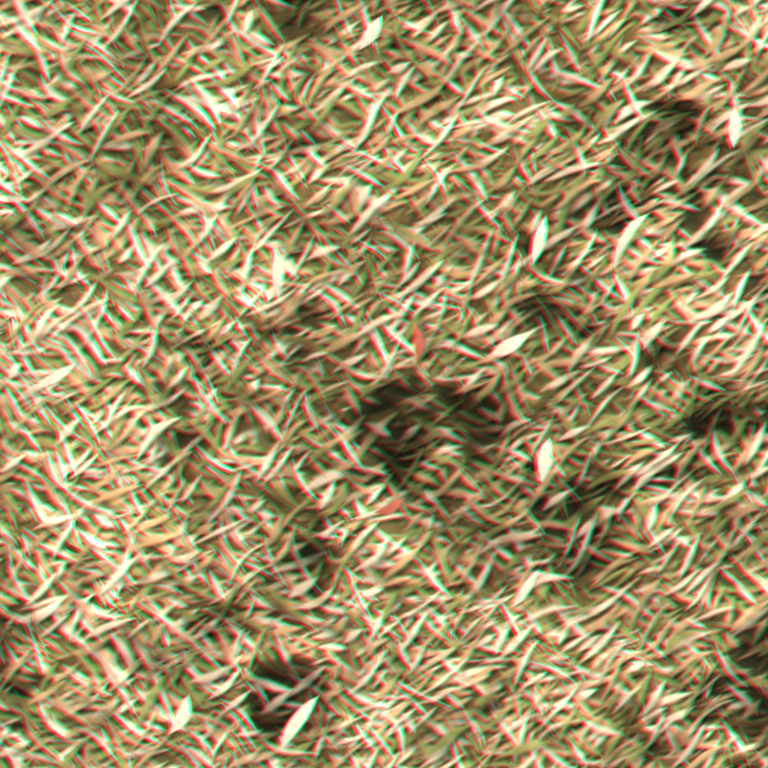
This texture is drawn by a WebGL 2 fragment shader. Its source:

```glsl
#version 300 es
precision highp float;
// Sunlit dry lawn: tangled straw and green blades, dark hollows, fallen leaves, soft colour fringes.
#define LAYERS 14
#define CELL vec2(0.080, 0.025)
#define BLADE_HALF_LENGTH 0.042
#define BLADE_HALF_WIDTH 0.0039
#define SOFTNESS 0.0032
#define SHADOW 0.27
#define LEAF_CELL 0.15
#define LEAF_SHARE 0.20
#define FRINGE vec2(0.0034, 0.0016)
#define GRAIN 0.12
#define PATCHES 0.75
#define EXPOSURE vec3(1.17, 1.11, 1.14)

uniform vec2 u_resolution;
out vec4 fragColor;

vec3 hash3(vec2 p) {
    vec3 q = fract(vec3(p.xyx) * vec3(0.1031, 0.1030, 0.0973));
    q += dot(q, q.yxz + 33.33);
    return fract((q.xxy + q.yzz) * q.zyx);
}

float noise(vec2 p) {
    vec2 i = floor(p), f = fract(p);
    f = f * f * (3.0 - 2.0 * f);
    float low = mix(hash3(i).x, hash3(i + vec2(1, 0)).x, f.x);
    float high = mix(hash3(i + vec2(0, 1)).x, hash3(i + vec2(1, 1)).x, f.x);
    return mix(low, high, f.y);
}

float fbm(vec2 p) {
    return 0.5 * noise(p) + 0.3 * noise(p * 2.1 + 7.0) + 0.2 * noise(p * 4.3 + 19.0);
}

vec2 rotate(vec2 p, float a) {
    return vec2(cos(a) * p.x + sin(a) * p.y, cos(a) * p.y - sin(a) * p.x);
}

// Blade colour from dark stem through green and straw to bleached cream
vec3 bladeColour(float tone) {
    vec3 c = mix(vec3(0.41, 0.36, 0.20), vec3(0.57, 0.60, 0.33), smoothstep(0.08, 0.20, tone));
    c = mix(c, vec3(0.78, 0.66, 0.45), smoothstep(0.34, 0.46, tone));
    return mix(c, vec3(0.92, 0.87, 0.70), smoothstep(0.64, 0.82, tone));
}

// Signed distance to a pointed sliver lying along x
float sliver(vec2 q, float halfLength, float halfWidth) {
    float t = q.x / halfLength;
    return max(abs(q.y) - halfWidth * (1.0 - t * t), abs(q.x) - halfLength);
}

float cover(float d, float softness) {
    float s = max(softness, 0.8 / min(u_resolution.x, u_resolution.y));
    return 1.0 - smoothstep(-s, s, d);
}

// One sheet of blades sharing a main direction
vec3 bladeLayer(vec3 col, vec2 p, float layer, float density, float toneShift) {
    float side = mod(layer, 2.0) < 0.5 ? -1.0 : 1.0;
    float angle = side * (0.1 + 0.85 * hash3(vec2(layer, 4.0)).x);
    float share = density * (0.75 + 0.25 * side * clamp(2.4 * (p.x - 0.5), -1.0, 1.0));
    vec2 g = rotate(p, angle) + layer * vec2(3.17, 5.31);
    vec2 home = floor(g / CELL);
    for (int n = 0; n < 9; n++) {
        vec2 id = home + vec2(n % 3 - 1, n / 3 - 1);
        vec3 h = hash3(id + layer * 37.0), k = hash3(id + layer * 53.0 + 211.0);
        vec2 q = rotate(g - (id + 0.5 + 0.5 * (h.xy - 0.5)) * CELL, 0.9 * (h.z - 0.5));
        q.y += (k.x - 0.5) * 9.0 * q.x * q.x;
        float len = BLADE_HALF_LENGTH * (0.3 + 0.7 * k.y);
        float wid = BLADE_HALF_WIDTH * (0.5 + 0.9 * h.x);
        float present = smoothstep(-0.1, 0.1, share - k.z);
        float shade = cover(sliver(q + vec2(-0.001, 0.0045), len, wid * 1.3), SOFTNESS);
        col *= 1.0 - SHADOW * present * shade;
        float tone = fract(h.y * 7.3 + k.x * 3.1) + toneShift;
        float light = 0.98 + 0.06 * clamp(q.y / wid, -1.0, 1.0) + 0.10 * q.x / len;
        float alpha = present * cover(sliver(q, len, wid), SOFTNESS);
        col = mix(col, bladeColour(tone) * light, alpha);
    }
    return col;
}

// Sparse curled leaves, bleached or rusty
vec3 leaves(vec3 col, vec2 p) {
    vec2 home = floor(p / LEAF_CELL);
    for (int n = 0; n < 9; n++) {
        vec2 id = home + vec2(n % 3 - 1, n / 3 - 1);
        vec3 h = hash3(id + 71.0), k = hash3(id + 139.0);
        vec2 q = rotate(p - (id + 0.2 + 0.6 * h.xy) * LEAF_CELL, 0.3 + 1.5 * k.x);
        q.y += 14.0 * (k.y - 0.5) * q.x * q.x;
        float d = sliver(q, 0.024 + 0.018 * k.y, 0.006 + 0.004 * k.z);
        vec3 tint = k.z < 0.25 ? vec3(0.74, 0.43, 0.32) : vec3(0.96, 0.92, 0.77);
        float present = step(h.z, LEAF_SHARE);
        col = mix(col, tint * (0.98 + 3.0 * q.x), present * cover(d, 0.8 * SOFTNESS));
    }
    return col;
}

vec3 lawn(vec2 p) {
    p += 0.016 * (vec2(noise(p * 17.0), noise(p * 17.0 + 50.0)) - 0.5);
    float hollow = smoothstep(0.54, 0.78, fbm(p * vec2(8.0, 11.0) + 3.0));
    float clump = fbm(p * 6.0 + 41.0) - 0.5;
    float tuft = fbm(rotate(p, -0.4) * vec2(16.0, 30.0) + 90.0) - 0.5;
    vec3 col = mix(vec3(0.44, 0.39, 0.23), vec3(0.20, 0.20, 0.13), hollow);
    for (int n = 0; n < LAYERS; n++) {
        float toneShift = 0.018 * float(n) - 0.07 + 0.4 * (clump + tuft) - 0.10 * (p.x + p.y - 1.0) - 0.2 * hollow;
        col = bladeLayer(col, p, float(n), 0.95 - 0.35 * hollow, toneShift);
    }
    col *= 1.0 + PATCHES * (0.6 * clump + 0.7 * tuft) - 0.32 * hollow;
    return leaves(col, p) * (1.0 + GRAIN * (noise(p * 150.0) - 0.5));
}

void main() {
    vec2 p = gl_FragCoord.xy / min(u_resolution.x, u_resolution.y);
    // Lens fringes: red sees a shifted lawn, green and blue nearly agree
    vec3 col = vec3(lawn(p + FRINGE).r, lawn(p - 0.3 * FRINGE).g, lawn(p).b);
    fragColor = vec4(clamp(col * EXPOSURE, 0.0, 1.0), 1.0);
}
```
